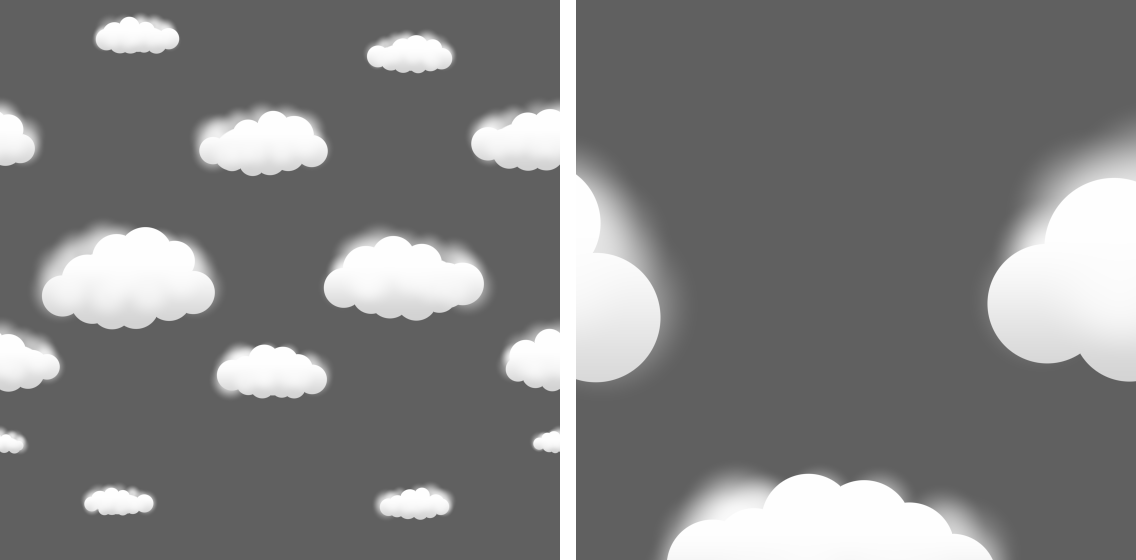
Left: the whole. Right: its middle third, enlarged.
Give the GLSL for this pattern, as a Shadertoy shader.

```glsl
// Seamless tile of puffy white clouds with soft halos on a plain grey sky.
#define SKY vec3(0.377)
#define LIT 0.995
#define SHADED 0.825
#define CLOUDS 11
#define LOWER_LOBES 6
#define UPPER_LOBES 4
#define HALO_PUFFS 9
#define INNER_PUFFS 5
#define MIN_SIZE 0.062
#define MAX_SIZE 0.148

float hash(float n) { return fract(sin(n * 127.1 + 3.7) * 43758.5453); }

// Random value from -1 to 1
float jitter(float n) { return 2.0 * hash(n) - 1.0; }

// Round puff that fades out towards its rim
float puff(vec2 p, float radius) {
    return 1.0 - smoothstep(0.15, 1.0, length(p) / radius);
}

// Signed distance to the body: scalloped base, domed top and a filled core
float cloudBody(vec2 p, float h, float seed) {
    vec2 coreSize = vec2(0.72, 0.68 * h);
    float d = (length((p + vec2(0.0, 0.06)) / coreSize) - 1.0) * coreSize.y;
    float scale = sqrt(h / 0.55);

    for (int i = 0; i < LOWER_LOBES; i++) {
        float s = seed + float(i) * 3.1;
        float x = mix(-0.75, 0.75, float(i) / float(LOWER_LOBES - 1)) + 0.05 * jitter(s);
        float r = (0.25 + 0.05 * jitter(s + 0.7)) * scale;
        float y = r - h + h * (0.45 * x * x + 0.14 * hash(s + 1.3));
        d = min(d, length(p - vec2(x, y)) - r);
    }

    float peak = 0.2 * jitter(seed + 41.0);
    for (int i = 0; i < UPPER_LOBES; i++) {
        float s = seed + 50.0 + float(i) * 3.1;
        float x = mix(-0.52, 0.52, float(i) / float(UPPER_LOBES - 1)) + 0.06 * jitter(s);
        float r = (0.27 + 0.05 * jitter(s + 0.7)) * scale;
        float top = h * (1.0 - 1.5 * (x - peak) * (x - peak) - 0.1 * hash(s + 1.3));
        d = min(d, length(p - vec2(x, top - r)) - r);
    }
    return d;
}

// Opacity of the blurred puffs that peek out behind the top and sides
float cloudHalo(vec2 p, float h, float seed) {
    float clear = 1.0;
    for (int i = 0; i < HALO_PUFFS; i++) {
        float s = seed + 90.0 + float(i) * 2.3;
        float angle = mix(-0.2, 3.34, float(i) / float(HALO_PUFFS - 1)) + 0.12 * jitter(s);
        vec2 center = vec2(0.8 * cos(angle), 0.72 * h * sin(angle) - 0.04);
        float radius = 0.33 + 0.09 * jitter(s + 0.7);
        clear *= 1.0 - mix(0.4, 0.95, hash(s + 1.1)) * puff(p - center, radius);
    }
    return 1.0 - clear;
}

// Brightness of the body: white above, grey below, with soft bright patches
float cloudShade(vec2 p, float h, float seed) {
    float light = smoothstep(-0.95 * h, 0.3 * h, p.y);
    for (int i = 0; i < INNER_PUFFS; i++) {
        float s = seed + 130.0 + float(i) * 2.9;
        float x = mix(-0.6, 0.6, float(i) / float(INNER_PUFFS - 1)) + 0.1 * jitter(s);
        float y = h * (0.2 * jitter(s + 0.7) - 0.15);
        light = mix(light, 1.0, 0.5 * puff(p - vec2(x, y), 0.3));
    }
    return mix(SHADED, LIT, light);
}

void mainImage(out vec4 fragColor, in vec2 fragCoord) {
    vec2 uv = fragCoord / iResolution.xy;
    vec3 color = SKY;

    for (int k = 0; k < CLOUDS; k++) {
        float seed = float(k) * 17.3 + 5.0;

        // Staggered rows of two, largest in the upper middle
        float row = floor(float(k) / 2.0);
        float side = mod(float(k), 2.0);
        float odd = mod(row, 2.0);
        vec2 center = vec2(0.23 + 0.5 * side + 0.25 * odd,
                           0.92 - 0.205 * row + 0.045 * odd);
        center += vec2(0.025, 0.018) * vec2(jitter(seed), jitter(seed + 0.4));
        float bell = exp(-0.6 * (row - 1.8) * (row - 1.8));
        float size = mix(MIN_SIZE, MAX_SIZE, bell) * (1.0 + 0.1 * jitter(seed + 0.9));

        // The last one is a small stray across the side edge
        if (k == CLOUDS - 1) {
            center = vec2(0.0, 0.21);
            size = 0.047;
        }

        // Nearest wrapped copy, in units of the cloud's half width
        vec2 offset = uv - center;
        vec2 p = (offset - round(offset)) / size;
        if (max(abs(p.x), abs(p.y)) > 1.5) continue;

        float h = mix(0.42, 0.5 + 0.14 * hash(seed + 1.7), sqrt(bell));
        float pixel = 1.0 / (iResolution.y * size);
        float body = 1.0 - smoothstep(-0.7 * pixel, 0.7 * pixel, cloudBody(p, h, seed));
        color = mix(color, vec3(LIT), cloudHalo(p, h, seed));
        color = mix(color, vec3(cloudShade(p, h, seed)), body);
    }
    fragColor = vec4(color, 1.0);
}
```
